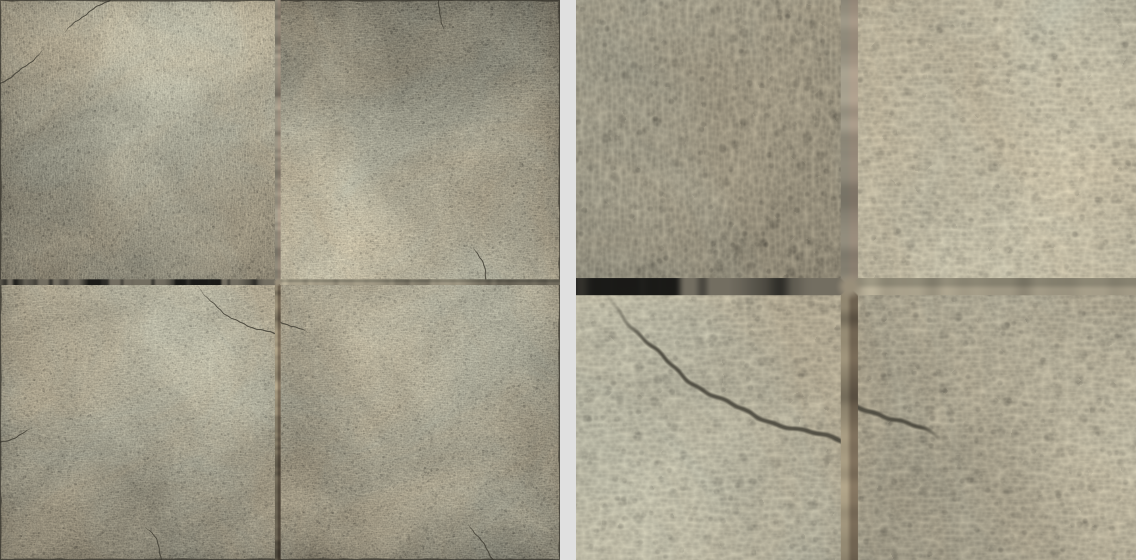
Left, the full canvas; right, a detail of the centre.
A WebGL 1 fragment shader for this texture:

```glsl
precision highp float;

uniform vec2 u_resolution;

const float PI = 3.14159;
const float JOINT_POS = 0.496;
const float JOINT_HALF = 0.0051;
const vec3 CONCRETE = vec3(0.612, 0.598, 0.533);
const vec3 WARM_TINT = vec3(1.02, 0.993, 0.965);
const vec3 COOL_TINT = vec3(0.988, 1.003, 1.01);
const vec3 CRACK_COLOR = vec3(0.27, 0.26, 0.22);
const vec3 GRIME = vec3(0.2, 0.19, 0.16);

vec2 hash2(vec2 p) {
  return fract(sin(vec2(dot(p, vec2(127.1, 311.7)), dot(p, vec2(269.5, 183.3)))) * 43758.5);
}

// Nearest feature distance in x, random value of its cell in y
vec2 cellular(vec2 p) {
  vec2 cell = floor(p);
  vec2 nearest = vec2(9.0, 0.0);
  for (int j = -1; j <= 1; j++) {
    for (int i = -1; i <= 1; i++) {
      vec2 c = cell + vec2(float(i), float(j));
      vec2 h = hash2(c);
      float d = length(c + h - p);
      if (d < nearest.x) nearest = vec2(d, fract(h.x * 7.3 + h.y * 3.1));
    }
  }
  return nearest;
}

// Cloudy stains from warped, rotated sines
float layeredSines(vec2 p) {
  float sum = 0.0;
  float amp = 0.5;
  for (int i = 0; i < 7; i++) {
    p = mat2(0.8, 0.6, -0.6, 0.8) * p + 0.5 * sin(p.yx * 1.3 + 1.7);
    sum += amp * sin(p.x) * cos(p.y);
    p *= 1.9;
    amp *= 0.62;
  }
  return sum;
}

// Smooth random bands along one axis
float bands(float x, float seed) {
  float f = fract(x);
  float a = hash2(vec2(floor(x), seed)).x;
  float b = hash2(vec2(floor(x) + 1.0, seed)).x;
  return mix(a, b, f * f * (3.0 - 2.0 * f));
}

vec2 perTile(vec2 id, vec2 bl, vec2 br, vec2 tl, vec2 tr) {
  return mix(mix(bl, br, id.x), mix(tl, tr, id.x), id.y);
}

// Wobbly line, faint at start and stronger at finish
float crack(vec2 p, vec2 start, vec2 finish, float bend, float px) {
  vec2 span = finish - start;
  float len = length(span);
  vec2 dir = span / len;
  float along = dot(p - start, dir);
  float t = along / len;
  float path = bend * len * sin(PI * t)
    + 0.001 * sin(along * 120.0 + start.x * 40.0) + 0.0004 * sin(along * 390.0);
  float off = abs(dot(p - start, vec2(-dir.y, dir.x)) - path);
  float halfWidth = mix(0.0001, 0.0005, t);
  float line = 1.0 - smoothstep(halfWidth, halfWidth + 0.002, off + 0.2 * px);
  return line * smoothstep(0.0, 0.3, t) * (1.0 - smoothstep(1.0, 1.03, t));
}

float pits(vec2 p, float scale, float size) {
  vec2 c = cellular(p * scale);
  float radius = size * c.y;
  return (1.0 - smoothstep(radius * 0.5, radius + 0.12, c.x)) * smoothstep(0.4, 0.9, c.y);
}

vec3 slab(vec2 uv, vec2 id) {
  vec2 local = (uv - id * JOINT_POS) / 0.5;
  vec2 slope = perTile(id, vec2(0.02, 0.16), vec2(0.0, 0.08), vec2(0.08, 0.22), vec2(-0.03, -0.23));
  vec2 glow = perTile(id, vec2(0.65, 0.8), vec2(0.6, 0.7), vec2(0.62, 0.74), vec2(0.2, 0.15));
  vec2 toGlow = local - glow;
  float stain = layeredSines(uv * 13.0 + id * 5.0);
  float light = 1.0 + dot(local - 0.5, slope) + 0.13 * exp(-6.0 * dot(toGlow, toGlow));
  light += 0.11 * stain;
  vec2 rim = min(uv, 1.0 - uv);
  light -= 0.12 * exp(-min(rim.x, rim.y) * 28.0);

  // Brushed finish runs upright on the upper left slab only
  vec2 brushed = mix(uv, uv.yx, (1.0 - id.x) * id.y);
  light += 0.13 * (cellular(brushed * vec2(80.0, 400.0)).x - 0.42);
  light += 0.16 * (cellular(uv * 270.0).x - 0.42);
  light -= 0.12 * pits(uv, 88.0, 0.24) + 0.1 * pits(uv + 3.7, 165.0, 0.3);
  float warmth = 0.5 + 0.9 * layeredSines(uv * 9.0 + 4.0);
  return CONCRETE * light * mix(COOL_TINT, WARM_TINT, clamp(warmth, 0.0, 1.0));
}

// Smeared filler; offset is measured from the crossing
vec3 jointColor(vec2 uv, vec2 offset) {
  vec2 across = smoothstep(-0.002, 0.002, offset);
  float streakY = 0.6 * bands(uv.y * 42.0, 2.0) + 0.4 * bands(uv.y * 130.0, 5.0);
  vec3 upper = mix(vec3(0.55, 0.53, 0.47), vec3(0.58, 0.53, 0.47), across.x);
  vec3 lower = mix(vec3(0.58, 0.54, 0.45), vec3(0.44, 0.39, 0.32), across.x);
  lower *= mix(0.65, 1.0, smoothstep(0.12, 0.24, uv.y));
  vec3 upright = mix(lower, upper, step(0.0, offset.y)) * (0.72 + 0.54 * streakY);

  float streakX = 0.6 * bands(uv.x * 24.0, 8.0) + 0.4 * bands(uv.x * 110.0, 11.0);
  vec3 left = mix(vec3(0.1, 0.1, 0.09), vec3(0.45, 0.43, 0.38), smoothstep(0.28, 0.72, streakX));
  vec3 right = mix(vec3(0.63, 0.6, 0.52), vec3(0.53, 0.51, 0.44), across.y);
  right *= mix(1.0, 0.74, smoothstep(0.6, 1.0, uv.x)) * (0.74 + 0.48 * streakX);
  vec3 level = mix(left, right, step(0.0, offset.x));

  vec3 filler = mix(level, upright, smoothstep(-0.001, 0.001, abs(offset.y) - abs(offset.x)));
  return mix(vec3(0.6, 0.56, 0.48), filler, smoothstep(0.002, 0.009, length(offset)));
}

void main() {
  vec2 uv = gl_FragCoord.xy / u_resolution;
  float px = 1.0 / min(u_resolution.x, u_resolution.y);
  vec2 offset = uv - JOINT_POS;
  vec3 color = slab(uv, step(0.0, offset));

  // Cracks run in from slab edges
  float cracks = crack(uv, vec2(0.107, 0.935), vec2(0.195, 1.0), 0.04, px);
  cracks = max(cracks, crack(uv, vec2(0.085, 0.917), vec2(0.0, 0.85), 0.03, px));
  cracks = max(cracks, crack(uv, vec2(0.797, 0.941), vec2(0.784, 1.0), 0.08, px));
  cracks = max(cracks, crack(uv, vec2(0.84, 0.564), vec2(0.868, 0.5), 0.1, px));
  cracks = max(cracks, crack(uv, vec2(0.346, 0.498), vec2(0.493, 0.404), -0.11, px));
  cracks = max(cracks, crack(uv, vec2(0.553, 0.404), vec2(0.5, 0.424), -0.04, px));
  cracks = max(cracks, crack(uv, vec2(0.059, 0.238), vec2(0.0, 0.21), 0.06, px));
  cracks = max(cracks, crack(uv, vec2(0.254, 0.065), vec2(0.288, 0.0), 0.12, px));
  cracks = max(cracks, crack(uv, vec2(0.831, 0.069), vec2(0.881, 0.0), 0.03, px));
  color = mix(color, CRACK_COLOR, 0.85 * cracks);

  // Ragged grime on the outer edge
  vec2 rim = min(uv, 1.0 - uv);
  float ragged = 0.0018 * bands((uv.x + uv.y) * 55.0, 17.0);
  color = mix(color, GRIME, 0.75 * (1.0 - smoothstep(ragged, ragged + 0.0025, min(rim.x, rim.y))));

  float toJoint = min(abs(offset.x), abs(offset.y)) - JOINT_HALF;
  color = mix(color, jointColor(uv, offset), 1.0 - smoothstep(-0.5 * px, 0.5 * px, toJoint));
  gl_FragColor = vec4(color, 1.0);
}
```
